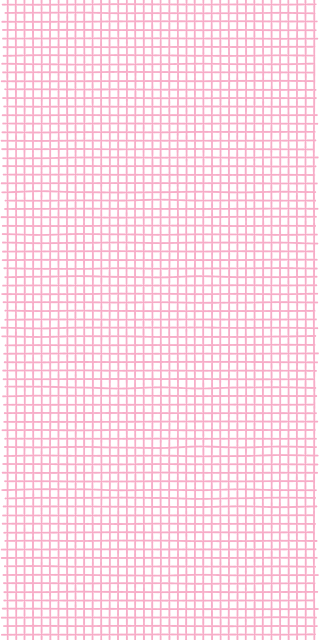
A Shadertoy shader for this pattern:

```glsl
// Hand-drawn pink grid: 37 upright and 75 level wobbly strokes on white paper.

const vec3 PAPER = vec3(1.0);
const vec3 INK = vec3(0.97, 0.68, 0.785);
const float PITCH = 0.02661;          // spacing, in canvas widths
const vec2 FIRST_LINE = vec2(0.0235, 0.0170);
const vec2 LAST_INDEX = vec2(36.0, 74.0);
const float HALF_WIDTH = 0.0029;
const float ROUGHNESS = 0.0005;       // ragged stroke edges
const float ROUGH_FREQ = 150.0;
const float COLUMN_SWAY = 0.0016;
const float COLUMN_FREQ = 4.0;
const float ROW_SWAY = 0.0012;
const float ROW_EXTRA_SWAY = 0.0055;  // reached by the few loosest rows
const float ROW_FREQ = 8.0;
const float ROW_TILT = 0.0025;
const vec2 ROW_ENDS = vec2(0.0115, 0.9870);
const float END_JITTER = 0.013;

float hash(vec2 p) {
    return fract(sin(dot(p, vec2(127.1, 311.7))) * 43758.5453);
}

// Smooth noise along one stroke, centred on zero
float strokeNoise(float t, float seed) {
    float cell = floor(t);
    float f = fract(t);
    f = f * f * (3.0 - 2.0 * f);
    return mix(hash(vec2(cell, seed)), hash(vec2(cell + 1.0, seed)), f) - 0.5;
}

float strokeHalfWidth(float t, float seed) {
    return HALF_WIDTH + ROUGHNESS * strokeNoise(t * ROUGH_FREQ, seed + 0.5);
}

// Signed distance to the nearest upright stroke
float columnDistance(vec2 p, float index) {
    float seed = index + 200.0;
    float sway = COLUMN_SWAY * strokeNoise(p.y * COLUMN_FREQ, seed);
    float center = FIRST_LINE.x + index * PITCH + sway;
    return abs(p.x - center) - strokeHalfWidth(p.y, seed);
}

// Signed distance to the nearest level stroke, with uneven rounded ends
float rowDistance(vec2 p, float index) {
    float seed = index + 500.0;
    float looseness = pow(hash(vec2(seed, 3.0)), 4.0);
    float sway = (ROW_SWAY + ROW_EXTRA_SWAY * looseness) * strokeNoise(p.x * ROW_FREQ, seed);
    float tilt = ROW_TILT * (hash(vec2(seed, 7.0)) - 0.5) * (p.x - 0.5);
    float center = FIRST_LINE.y + index * PITCH + sway + tilt;
    vec2 jitter = vec2(hash(vec2(seed, 11.0)), hash(vec2(seed, 13.0))) - 0.5;
    vec2 ends = ROW_ENDS + END_JITTER * jitter;
    float beyond = max(max(ends.x - p.x, p.x - ends.y), 0.0);
    return length(vec2(beyond, p.y - center)) - strokeHalfWidth(p.x, seed);
}

void mainImage(out vec4 fragColor, in vec2 fragCoord) {
    vec2 p = fragCoord / iResolution.x;
    float pixel = 1.0 / iResolution.x;

    // Nearest stroke in each direction
    vec2 index = clamp(floor((p - FIRST_LINE) / PITCH + 0.5), vec2(0.0), LAST_INDEX);
    float d = min(columnDistance(p, index.x), rowDistance(p, index.y));

    // One-pixel edge coverage
    float ink = clamp(0.5 - d / pixel, 0.0, 1.0);
    fragColor = vec4(mix(PAPER, INK, ink), 1.0);
}
```
